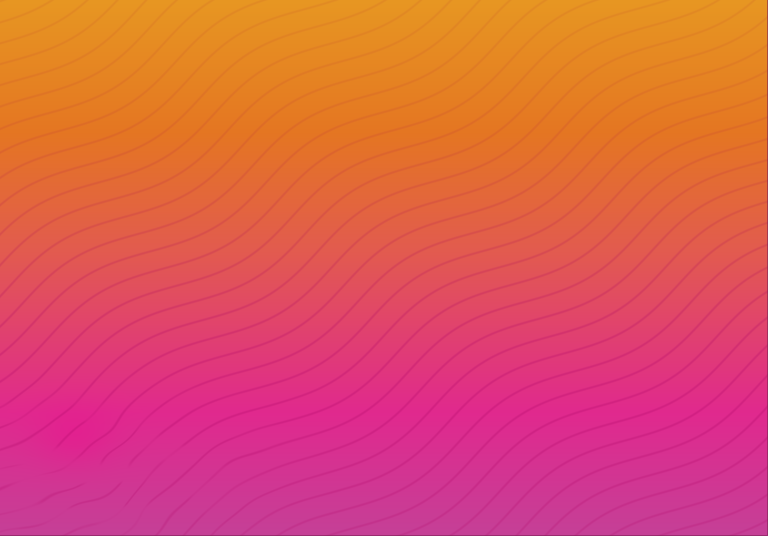
This background is drawn by a Shadertoy shader. Its source:

```glsl
const vec3 AMBER   = vec3(0.905, 0.590, 0.135);
const vec3 ORANGE  = vec3(0.895, 0.460, 0.135);
const vec3 CORAL   = vec3(0.885, 0.355, 0.310);
const vec3 ROSE    = vec3(0.880, 0.255, 0.435);
const vec3 MAGENTA = vec3(0.880, 0.160, 0.555);
const vec3 ORCHID  = vec3(0.770, 0.250, 0.590);
const vec3 LINE_TOP    = vec3(0.740, 0.240, 0.160);
const vec3 LINE_BOTTOM = vec3(0.700, 0.040, 0.420);
const vec3 GLOW_COLOR = vec3(0.900, 0.100, 0.560);
const vec3 EDGE_COLOR = vec3(0.480, 0.130, 0.330);

// Lengths are fractions of the canvas height, with y measured downwards
const float TAU = 6.2831853;
const float LINE_SPACING = 0.0466;
const float LINE_OFFSET = 0.032;
const float LINE_HALF_WIDTH = 0.0019;
const float LINE_SLOPE = 0.60;
const float WAVE_PERIOD = 0.625;
const float WAVE_HEIGHT = 0.0268;
const float WAVE_START = 0.243;
const float WAVE_LEAN = 0.75;
const vec2 GLOW_CENTER = vec2(0.14, 0.81);
const vec2 GLOW_SIZE = vec2(0.075, 0.055);
const vec2 WORN_CENTER = vec2(0.15, 0.89);
const vec2 WORN_SIZE = vec2(0.26, 0.12);
const float LINE_ALPHA_TOP = 0.13;
const float LINE_ALPHA_BOTTOM = 0.31;
const float EDGE_WIDTH = 0.0019;

float hash(vec2 p) {
    return fract(sin(dot(p, vec2(127.1, 311.7))) * 43758.5453);
}

float noise(vec2 p) {
    vec2 cell = floor(p), f = fract(p);
    f = f * f * (3.0 - 2.0 * f);
    return mix(mix(hash(cell), hash(cell + vec2(1, 0)), f.x),
               mix(hash(cell + vec2(0, 1)), hash(cell + vec2(1, 1)), f.x), f.y);
}

float ramp(float a, float b, float x) {
    return clamp((x - a) / (b - a), 0.0, 1.0);
}

float blob(vec2 p, vec2 center, vec2 size) {
    vec2 d = (p - center) / size;
    return exp(-dot(d, d));
}

vec3 sunset(float y) {
    vec3 color = mix(AMBER, ORANGE, ramp(0.0, 0.25, y));
    color = mix(color, CORAL, ramp(0.25, 0.47, y));
    color = mix(color, ROSE, ramp(0.47, 0.62, y));
    color = mix(color, MAGENTA, ramp(0.62, 0.77, y));
    return mix(color, ORCHID, ramp(0.77, 1.0, y));
}

// Distance to the nearest wavy contour, corrected by the field's gradient
float waveDistance(vec2 p) {
    float k = TAU / WAVE_PERIOD;
    float phase = k * (p.x - WAVE_LEAN * p.y - WAVE_START);
    float field = p.y + LINE_SLOPE * p.x + WAVE_HEIGHT * sin(phase);
    float bend = WAVE_HEIGHT * k * cos(phase);
    vec2 gradient = vec2(LINE_SLOPE + bend, 1.0 - WAVE_LEAN * bend);
    float cell = fract((field - LINE_OFFSET) / LINE_SPACING + 0.5) - 0.5;
    return abs(cell) * LINE_SPACING / length(gradient);
}

void mainImage(out vec4 fragColor, in vec2 fragCoord) {
    float pixel = 1.0 / iResolution.y;
    vec2 p = vec2(fragCoord.x, iResolution.y - fragCoord.y) * pixel;

    // Vertical gradient and the soft glow at lower left
    vec3 color = sunset(p.y);
    color = mix(color, GLOW_COLOR, 0.6 * blob(p, GLOW_CENTER, GLOW_SIZE));

    // Wavy lines, warped and broken in the worn corner
    float worn = blob(p, WORN_CENTER, WORN_SIZE);
    float warp = noise(p * vec2(14.0, 20.0)) - 0.5;
    float d = waveDistance(p + vec2(0.0, 0.04 * worn * warp));
    float line = 1.0 - smoothstep(-pixel, pixel, d - LINE_HALF_WIDTH);
    float gaps = smoothstep(0.3, 0.6, noise(p * vec2(18.0, 26.0) + 7.0));
    line *= mix(1.0, gaps, min(1.0, 1.2 * worn));
    float depth = smoothstep(0.0, 0.75, p.y);
    float alpha = mix(LINE_ALPHA_TOP, LINE_ALPHA_BOTTOM, depth);
    alpha *= 1.0 - 0.3 * ramp(0.8, 1.0, p.y);
    color = mix(color, mix(LINE_TOP, LINE_BOTTOM, depth), line * alpha);

    // Thin dark rim on the right and bottom
    float rim = min(iResolution.x * pixel - p.x, 1.0 - p.y);
    float edge = 1.0 - smoothstep(-0.5 * pixel, 0.5 * pixel, rim - EDGE_WIDTH);
    color = mix(color, EDGE_COLOR, 0.6 * edge);

    fragColor = vec4(color, 1.0);
}
```
